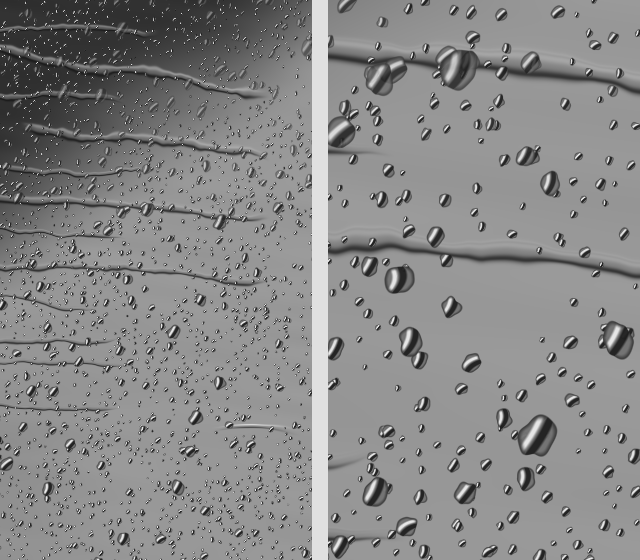
Left, the full canvas; right, a detail of the centre.
This texture is drawn by a Shadertoy shader. Its source:

```glsl
const float DARK_TONE = 0.19;
const float PANE_TONE = 0.597;
const float TUBE_TONE = 0.45;
const float DROP_TONE = 0.45;
const float DROP_DARK = 0.12;
const float DROP_LIGHT = 0.92;
const float DROP_TILT = -0.35;
const float DROP_TURN = 0.9;
const int DROP_LAYERS = 5;
const int RIVULET_ROWS = 6;

float hash(vec2 p) {
    vec3 q = fract(p.xyx * vec3(0.1031, 0.1030, 0.0973));
    q += dot(q, q.yzx + 33.33);
    return fract((q.x + q.y) * q.z);
}

float noise(vec2 p) {
    vec2 i = floor(p), f = fract(p);
    f = f * f * (3.0 - 2.0 * f);
    return mix(mix(hash(i), hash(i + vec2(1, 0)), f.x),
               mix(hash(i + vec2(0, 1)), hash(i + vec2(1, 1)), f.x), f.y);
}

mat2 rotation(float a) {
    return mat2(cos(a), sin(a), -sin(a), cos(a));
}

// Out-of-focus shade in the upper left, with faint horizontal smears
float paneTone(vec2 p) {
    float edge = p.y + 0.75 * p.x + 0.12 * (noise(p * vec2(2.5, 4.0)) - 0.5);
    float tone = mix(DARK_TONE, PANE_TONE, smoothstep(0.4, 1.08, edge));
    tone -= 0.03 * (1.0 - smoothstep(0.0, 0.5, p.x)) * smoothstep(0.9, 1.5, p.y);
    float smear = noise(vec2(p.x * 3.0, p.y * 22.0 - p.x * 3.0));
    return tone + 0.025 * (smear - 0.5);
}

// Wandering water trail, lit from above; span holds its start and end
float addRivulet(float tone, vec2 p, vec2 span, float level, float slope,
                 float width, float gloss, float seed, float pixel) {
    float wander = 0.045 * (noise(vec2(p.x * 4.0, seed)) - 0.5)
                 + 0.014 * (noise(vec2(p.x * 15.0, seed + 5.0)) - 0.5)
                 + 0.005 * (noise(vec2(p.x * 50.0, seed + 9.0)) - 0.5);
    float w = width * (0.6 + 0.8 * noise(vec2(p.x * 24.0, seed + 3.0)));
    float d = (p.y - level - slope * p.x - wander) / w;
    float mask = smoothstep(span.x - 0.02, span.x + 0.04, p.x)
               * (1.0 - smoothstep(span.y - 0.06, span.y + 0.03, p.x));
    float body = 1.0 - smoothstep(0.9 - pixel / w, 1.0 + pixel / w, abs(d));
    float light = exp(-6.0 * (d + 0.6) * (d + 0.6));
    float shade = exp(-7.0 * (d - 0.8) * (d - 0.8));
    tone = mix(tone, TUBE_TONE, 0.6 * body * mask);
    return tone + mask * (gloss * light - min(0.3, 0.65 * tone) * shade);
}

// Refracting drop; q is the offset from its centre in radii
float addDrop(float tone, vec2 q, float blur, float seed, float contrast) {
    float rim = length(q);
    vec2 dir = q / max(rim, 0.001);
    rim /= 0.78 + 0.44 * noise(dir * 1.4 + seed * 71.0);
    float inside = 1.0 - smoothstep(1.0 - blur, 1.0 + blur, rim);
    float across = q.x + (seed - 0.4) * 0.8 * q.y * q.y + 0.3 * q.y;
    float soft = 0.2 + 0.4 * blur;
    float dark = 1.0 - smoothstep(0.15, 0.15 + soft, abs(across - 0.25));
    float light = 1.0 - smoothstep(0.06, 0.06 + soft, abs(across + 0.35));
    float body = mix(DROP_TONE, DROP_DARK, max(dark, 0.7 * smoothstep(0.7, 1.0, rim)));
    body = mix(body, DROP_LIGHT, light * (1.0 - smoothstep(0.65, 0.98, rim)));
    return mix(tone, mix(tone * 0.8 + 0.06, body, contrast), inside);
}

void mainImage(out vec4 fragColor, in vec2 fragCoord) {
    float pixel = 1.0 / iResolution.x;
    vec2 p = vec2(fragCoord.x, iResolution.y - fragCoord.y) * pixel;
    float tone = paneTone(p);

    // Long trails alternate with short thin ones and weaken downwards
    for (int i = 0; i < RIVULET_ROWS; i++) {
        float k = float(i);
        float fade = 1.0 - k / float(RIVULET_ROWS);
        float reach = i < 4 ? 0.84 : 0.36;
        float start = i == 1 ? 0.08 : -0.1;
        tone = addRivulet(tone, p, vec2(start, reach), 0.18 + 0.225 * k,
                          0.15 * fade * fade, 0.005 + 0.009 * fade, 0.05 + 0.13 * fade, k * 7.3, pixel);
        tone = addRivulet(tone, p, vec2(-0.1, 0.25 + 0.3 * hash(vec2(k, 4.0))), 0.1 + 0.215 * k,
                          0.03, 0.005 + 0.004 * fade, 0.04 + 0.1 * fade, k * 5.1 + 40.0, pixel);
    }
    // Glossy trail at the lower right
    float arch = 0.6 * (p.x - 0.81) * (p.x - 0.81);
    tone = addRivulet(tone, p * vec2(0.4, 1.0), vec2(0.29, 0.36), 1.375 + arch, 0.0, 0.009, 0.4, 81.0, pixel);

    // Scattered drops, from fine spray to large beads
    float upper = 1.0 - smoothstep(0.25, 0.95, p.y);
    for (int i = 0; i < DROP_LAYERS; i++) {
        float k = float(i);
        float size = 0.022 * pow(1.46, k);
        mat2 turn = rotation(0.5 + k * 1.1);
        vec2 grid = turn * p / size + k * 17.0;
        vec2 cell = floor(grid);
        vec2 key = cell + k * 131.0 + 57.0;
        float pick = hash(key + 11.0);
        float radius = mix(0.12, 0.24, pow(hash(key + 23.0), 1.4));
        vec2 jitter = vec2(hash(key + 37.0), hash(key + 53.0)) - 0.5;
        vec2 centre = 0.5 + jitter * (1.0 - 2.8 * radius);
        vec2 offset = (fract(grid) - centre) * turn;
        float cluster = noise((cell + centre) * size * 5.0 + k * 9.0);
        float density = (0.08 + 0.58 * cluster) * mix(0.95, 0.65, k / 4.0);
        float seed = hash(key + 71.0);
        float stretch = 1.0 + (0.14 + 0.2 * upper) * hash(key + 83.0);
        offset = rotation(DROP_TILT + DROP_TURN * (seed - 0.5)) * offset;
        vec2 q = offset * vec2(stretch, 1.0 / stretch) / radius;
        float contrast = 0.95 - 0.55 * upper * smoothstep(0.5, 2.0, k);
        float blur = min(0.8, 0.9 * pixel / (radius * size));
        if (pick < density) tone = addDrop(tone, q, blur, seed, contrast);
    }
    fragColor = vec4(vec3(clamp(tone, 0.0, 1.0)), 1.0);
}
```
